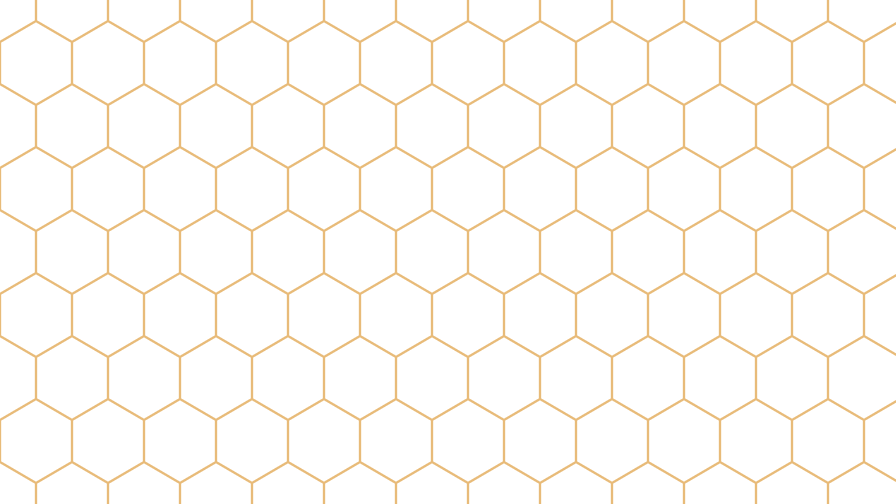
A WebGL 1 fragment shader for this pattern:

```glsl
precision highp float;

// A honeycomb of thin golden outlines on white, eight rows high.
// Two interleaved rectangular lattices of hexagon centres cover the plane;
// the cell that holds the point gives its distance to the nearest outline.

uniform vec2 u_resolution;

// Offset from the nearest lattice centre.
vec2 repeatCentered(vec2 p, vec2 period) {
  return mod(p + 0.5 * period, period) - 0.5 * period;
}

// Distance from inside a hexagon to its border, negative outside.
// Half width 1/14, half height 1/12, upright sides 1/12 long.
float hexagonInset(vec2 p) {
  p = abs(p);
  vec2 slope = vec2(7.0, 12.0);
  float upright = 1.0 / 14.0 - p.x;
  float slanted = (1.0 - dot(p, slope)) / length(slope);
  return min(upright, slanted);
}

void main() {
  // Canvas height is one unit.
  vec2 p = gl_FragCoord.xy / u_resolution.y;
  float pixel = 1.0 / u_resolution.y;

  // Even rows, and odd rows shifted by half a cell.
  vec2 period = vec2(1.0 / 7.0, 1.0 / 4.0);
  float evenRows = hexagonInset(repeatCentered(p, period));
  float oddRows = hexagonInset(repeatCentered(p - 0.5 * period, period));
  float edgeDistance = max(evenRows, oddRows);

  // Smoothed outline.
  float halfLine = 0.00232;
  float line = clamp((halfLine - edgeDistance) / pixel + 0.5, 0.0, 1.0);

  vec3 gold = vec3(0.91, 0.735, 0.475);
  gl_FragColor = vec4(mix(vec3(1.0), gold, line), 1.0);
}
```
